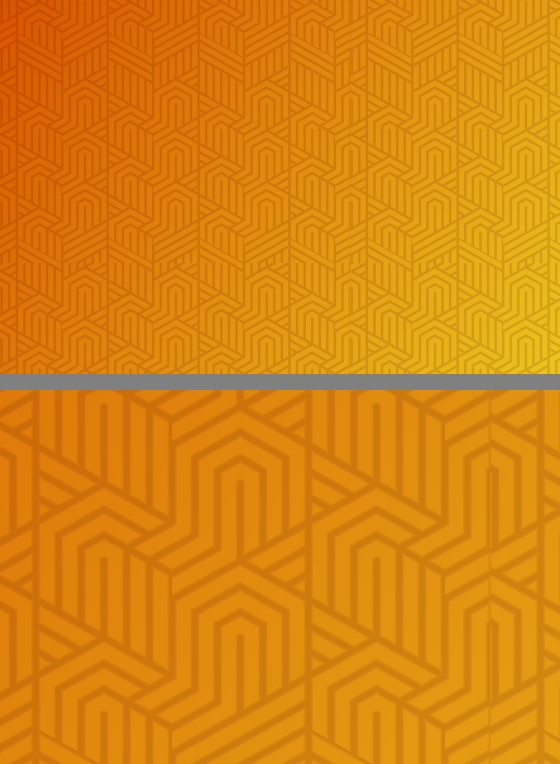
Top, the full canvas; bottom, a detail of the centre.
Give the GLSL for this pattern, as a WebGL 1 fragment shader.

```glsl
precision highp float;
// Isometric maze of nested arches and striped bands over a diagonal orange-to-gold gradient.
uniform vec2 u_resolution;

#define CELL vec2(0.243, 0.1373)     // repeat size, in canvas heights
#define ORIGIN vec2(0.045, 0.211)    // first column line, first arch peak
#define SEAM vec2(0.9355, 0.703)     // where the tiling is cut
#define SKIP vec2(0.0361, 0.0459)    // how much of the tile each cut drops
#define LINE_HALF 0.165              // half line width, in stripe pitches
#define LINE_TINT vec3(0.91, 0.86, 0.80)
#define COLOR_START vec3(0.85, 0.33, 0.0)
#define COLOR_END vec3(0.92, 0.77, 0.12)

// Distance to the nearest whole-numbered line.
float stripe(float k) {
  return abs(fract(k + 0.5) - 0.5);
}

// One row in every four holds plain bands in place of arches.
bool isBandRow(float row) {
  return abs(mod(row, 4.0) - 3.0) < 0.5;
}

// Left half: arch peaking at x = 3, a striped gable and the neighbour's foot.
float leftHalf(float x, float y) {
  float fall = y - 0.5 * x - 1.5;
  float bandRow = floor((fall + 1.0) / 6.0);
  float band = fall - 6.0 * bandRow;
  float t = mod(fall, 6.0);
  float edge = min(t, 6.0 - t);

  if (isBandRow(bandRow)) {
    if (band < 2.0) return min(stripe(band), 6.0 - x);
    return min(min(stripe(x), band - 2.0), abs(band - 6.0));
  }

  // Foot of the right arch, reaching into this half
  float foot = max(6.0 - t - x, t - 2.0);
  if (foot < 0.0) return min(stripe(t + x), min(-foot, edge));

  float gable = t + x - 3.0;
  float d;
  if (x < 3.0 && gable < 0.0) {
    d = min(stripe(t), -gable);
  } else {
    float side = abs(x - 3.0);
    float roof = 4.5 - t - 0.5 * x + 0.5 * side;
    d = stripe(max(side, roof));
    if (x < 3.0) d = min(d, abs(gable));
  }
  return min(min(d, edge), foot);
}

// Right half: arch peaking at x = 9 whose left legs bend into a foot.
float rightHalf(float x, float y) {
  float rise = y + 0.5 * x - 4.5;
  float row = floor(rise / 6.0);
  float t = rise - 6.0 * row;
  float edge = min(t, 6.0 - t);

  if (isBandRow(row)) {
    if (t < 3.0) return min(stripe(t), x - 6.0);
    return min(min(stripe(x), t - 3.0), edge);
  }

  float gable = t + 9.0 - x;
  float d;
  if (x > 9.0 && t < x - 9.0) {
    d = min(stripe(t), x - 9.0 - t);
  } else {
    float side = abs(x - 9.0);
    float roof = 0.5 * x - 1.5 - t + 0.5 * side;
    float leg = x < 9.0 ? min(side, 6.0 - t) : side;
    d = stripe(max(leg, roof));
    if (x > 9.0) d = min(d, abs(gable));
  }
  return min(d, edge);
}

void main() {
  vec2 uv = gl_FragCoord.xy / u_resolution;
  vec2 p = gl_FragCoord.xy / u_resolution.y;
  p.y = 1.0 - p.y;

  // Lattice of 12 columns by 6 steps per cell, with the cuts applied
  vec2 lattice = (p + SKIP * step(SEAM, p) - ORIGIN) / CELL * vec2(12.0, 6.0);
  float x = mod(lattice.x, 12.0);
  float d = x < 6.0 ? leftHalf(x, lattice.y) : rightHalf(x, lattice.y);
  d = min(d, min(x, 12.0 - x));

  // Soft lines, and a hairline along the vertical cut
  float pixel = 12.0 / (CELL.x * u_resolution.y);
  float soft = max(0.09, 0.75 * pixel);
  float ink = 1.0 - smoothstep(LINE_HALF - soft, LINE_HALF + soft, d);
  float hair = 1.0 - smoothstep(0.0, 0.0025, abs(p.x - SEAM.x));
  ink = max(ink, 0.6 * hair);

  float blend = 0.68 * uv.x + 0.32 * (1.0 - uv.y);
  vec3 color = mix(COLOR_START, COLOR_END, blend);
  gl_FragColor = vec4(color * mix(vec3(1.0), LINE_TINT, ink), 1.0);
}
```
